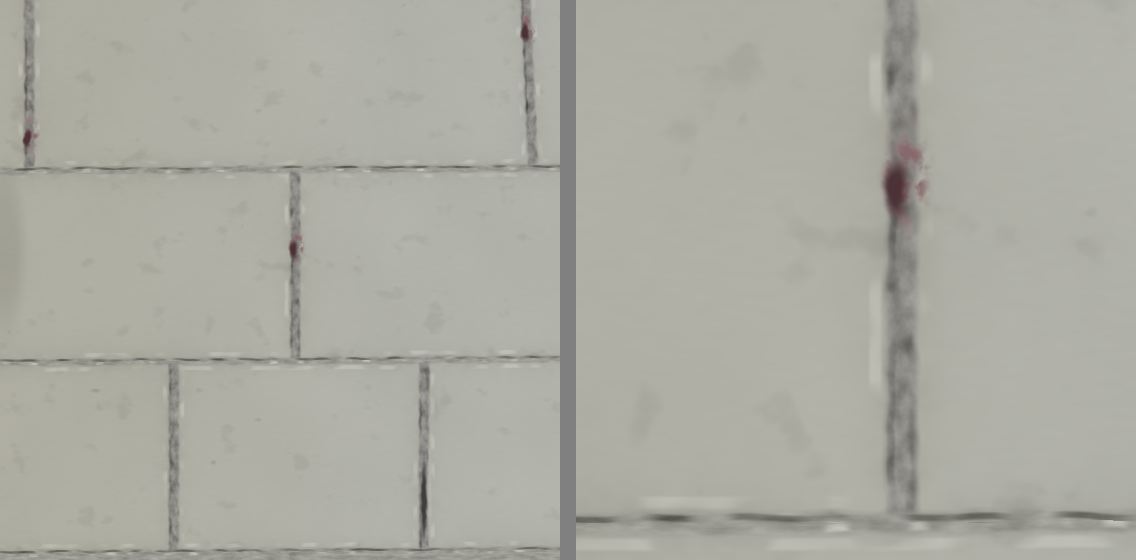
Left, the full canvas; right, a detail of the centre.
This texture is drawn by a three.js fragment shader. Its source:

```glsl
// Pale glazed brick wall: three courses with rough grey joints, grime and dark stains.
varying vec2 vUv;

vec2 gradient(vec2 cell) {
  float a = 6.2832 * fract(sin(dot(cell, vec2(127.1, 311.7))) * 43758.5);
  return vec2(cos(a), sin(a));
}

// Gradient noise, roughly -0.7 to 0.7
float noise(vec2 p) {
  vec2 i = floor(p), f = fract(p);
  vec2 u = f * f * f * (f * (f * 6.0 - 15.0) + 10.0);
  float a = dot(gradient(i), f);
  float b = dot(gradient(i + vec2(1, 0)), f - vec2(1, 0));
  float c = dot(gradient(i + vec2(0, 1)), f - vec2(0, 1));
  float d = dot(gradient(i + vec2(1, 1)), f - vec2(1, 1));
  return mix(mix(a, b, u.x), mix(c, d, u.x), u.y);
}

float fbm(vec2 p) {
  float sum = 0.0, gain = 1.0;
  for (int i = 0; i < 4; i++) {
    sum += gain * noise(p);
    p = p * 2.03 + 17.3;
    gain *= 0.5;
  }
  return sum;
}

// Soft elliptical spot
float spot(vec2 offset, vec2 radius) {
  return 1.0 - smoothstep(0.35, 1.0, length(offset / radius));
}

void main() {
  vec2 p = vUv;

  // Courses: the lowest has half bricks, the others long ones
  float courseHeight = 0.3415;
  float y = p.y - 0.0145 - 0.006 * (p.x - 0.5) + 0.0025 * noise(vec2(p.x * 9.0, p.y * 2.0));
  float row = floor(y / courseHeight);
  float v = fract(y / courseHeight);
  float period = row == 0.0 ? 0.447 : 0.895;
  float start = row == 0.0 ? 0.310 : (row == 2.0 ? 0.052 : 0.527);
  float k = floor((p.x - start) / period + 0.5);
  float dx = p.x - start - k * period + (row == 2.0 ? 0.016 * k * (v - 0.3) : 0.0);
  float dy = mod(y + courseHeight * 0.5, courseHeight) - courseHeight * 0.5;

  // Glaze: slow tone drift, mottling, fine grain
  vec3 color = mix(vec3(0.685, 0.68, 0.635), vec3(0.695, 0.698, 0.665), smoothstep(0.0, 0.8, p.x));
  color += 0.012 * fbm(p * 5.0) + 0.006 * noise(p * vec2(60.0, 170.0));
  color -= 0.05 * spot(p - vec2(0.01, 0.55), vec2(0.045, 0.19));
  float smudge = smoothstep(0.3, 0.65, fbm(p * vec2(16.0, 20.0) + 4.0));
  float speck = smoothstep(0.48, 0.62, noise(p * 38.0 + 9.0));
  color -= 0.03 * smudge + 0.07 * speck * smoothstep(0.0, 0.3, fbm(p * 6.0 + 31.0));

  // Grime and worn pale rims beside the joints
  float edge = min(abs(dx), abs(dy) + 0.003);
  float rough = fbm(p * 45.0);
  color -= 0.075 * exp(-edge / 0.014) * (0.8 + 0.6 * rough);
  float rim = 1.0 - smoothstep(0.002, 0.005, abs(edge - 0.0155));
  color += 0.06 * rim * smoothstep(0.0, 0.4, noise(p * 28.0 + 6.0));

  // Upright joints: speckled mortar, darker along one side
  float wobble = 0.003 * noise(p * vec2(20.0, 55.0));
  float upright = 1.0 - smoothstep(0.0055, 0.012, abs(dx + wobble));
  float grit = fbm(p * vec2(75.0, 60.0) + 3.0);
  vec3 mortar = vec3(0.54, 0.53, 0.515) + 0.14 * grit;
  mortar -= 0.12 * smoothstep(0.1, 0.55, noise(p * vec2(70.0, 40.0)));
  float shadow = 1.0 - smoothstep(0.001, 0.0035, abs(dx + 0.006 + wobble));
  mortar -= 0.10 * shadow * smoothstep(-0.2, 0.3, noise(p * vec2(10.0, 24.0)));
  color = mix(color, mortar, upright * 0.9);

  // Level joints: grey bed, broken dark crack, bright chips
  float bed = 1.0 - smoothstep(0.003, 0.009, abs(dy + 0.003 * noise(p * 40.0)));
  bed = max(bed, 1.0 - smoothstep(-0.008, -0.004, y));
  float streak = fbm(vec2(p.x * 38.0, p.y * 130.0));
  color = mix(color, vec3(0.59, 0.585, 0.555) + 0.12 * streak, bed * 0.85);
  float crackY = dy - 0.003 + 0.004 * noise(vec2(p.x * 22.0, row));
  float crack = 1.0 - smoothstep(0.0008, 0.003, abs(crackY));
  color -= 0.19 * crack * smoothstep(-0.25, 0.3, noise(p * vec2(32.0, 8.0)));
  float chip = 1.0 - smoothstep(0.001, 0.0035, abs(crackY + 0.005));
  color += 0.12 * chip * smoothstep(0.05, 0.4, noise(p * vec2(42.0, 20.0) + 11.0));

  // Reddish stains, one on each upright joint of the upper courses
  float stainV = row == 1.0 ? 0.58 : (k == 0.0 ? 0.17 : 0.71);
  vec2 fromStain = vec2(dx + 0.003 + 0.004 * rough, (v - stainV) * courseHeight);
  float upper = step(0.5, row);
  float blush = upper * spot(fromStain - vec2(0.006, 0.008), vec2(0.018, 0.04));
  color = mix(color, vec3(0.53, 0.41, 0.42), blush * smoothstep(-0.2, 0.4, grit));
  float stain = upper * spot(fromStain, vec2(0.010, 0.022));
  color = mix(color, vec3(0.27, 0.17, 0.19), stain * 0.9);

  // Open slit with a chipped pale edge in the lowest course
  float slitJoint = row == 0.0 && k == 1.0 ? 1.0 : 0.0;
  float slit = slitJoint * spot(vec2(dx + wobble, (v - 0.27) * courseHeight), vec2(0.0065, 0.085));
  float slitEdge = slitJoint * spot(vec2(dx - 0.010, (v - 0.3) * courseHeight), vec2(0.005, 0.12));
  color = mix(color, vec3(0.74, 0.73, 0.70), slitEdge * 0.6);
  color = mix(color, vec3(0.22, 0.21, 0.20), slit * 0.9);

  gl_FragColor = vec4(color, 1.0);
}
```
